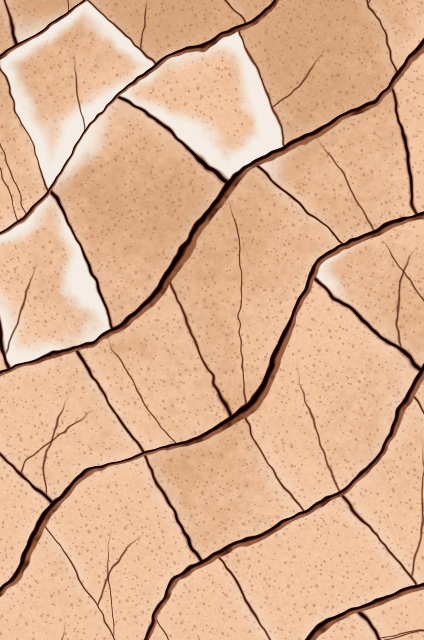
Give the GLSL for this texture, as a WebGL 1 fragment shader.

```glsl
precision highp float;
uniform vec2 u_resolution;

const vec3 SAND = vec3(0.95, 0.77, 0.63);
const vec3 TAN = vec3(0.84, 0.64, 0.48);
const vec3 CHALK = vec3(0.96, 0.93, 0.89);
const vec3 BROWN = vec3(0.60, 0.37, 0.25);
const vec3 UMBER = vec3(0.28, 0.11, 0.05);
const vec3 BLACK = vec3(0.05, 0.0, 0.0);
const float TILT = 0.6;
const float LANE = 0.21;
const float CELL = 0.2;

float hash(vec2 p) {
  return fract(sin(dot(p, vec2(127.1, 311.7))) * 43758.55);
}

float noise(vec2 p) {
  vec2 i = floor(p), f = fract(p);
  f = f * f * (3.0 - 2.0 * f);
  float low = mix(hash(i), hash(i + vec2(1, 0)), f.x);
  float high = mix(hash(i + vec2(0, 1)), hash(i + vec2(1, 1)), f.x);
  return mix(low, high, f.y);
}

vec2 rotate(vec2 p, float angle) {
  float c = cos(angle), s = sin(angle);
  return vec2(c * p.x + s * p.y, c * p.y - s * p.x);
}

float fbm(vec2 p) {
  float sum = 0.0, gain = 0.533;
  for (int i = 0; i < 4; i++) {
    sum += gain * noise(p);
    p = rotate(p, 0.9) * 2.03 + 7.3;
    gain *= 0.5;
  }
  return sum;
}

vec2 wobble(vec2 p, float scale, float amount) {
  return amount * (vec2(noise(p * scale), noise(p * scale + 17.0)) - 0.5);
}

// Coverage of a line of the given half width
float line(float d, float halfWidth, float blur) {
  return 1.0 - smoothstep(halfWidth - blur, halfWidth + blur, abs(d));
}

// Soft round dots, one at most in each square of a grid
float dots(vec2 p, float density) {
  vec2 id = floor(p);
  vec2 center = 0.3 + 0.4 * vec2(hash(id + 3.0), hash(id + 7.0));
  float radius = mix(0.15, 0.3, hash(id + 5.0));
  float d = length((fract(p) - center) * vec2(1.1, 0.9));
  return step(hash(id), density) * (1.0 - smoothstep(0.3 * radius, radius, d));
}

// Tapering, mostly upright hairline inside a plate
float hairline(vec2 local, vec2 plate, float seed, float blur) {
  float present = step(0.55, hash(plate + seed));
  vec2 r = rotate(local, 2.2 * (hash(plate + seed + 3.1) - 0.5) - TILT);
  float reach = mix(-0.02, 0.13, hash(plate + seed + 5.7));
  float taper = 1.0 - smoothstep(reach - 0.07, reach, r.y);
  float offset = 0.06 * (hash(plate + seed + 8.3) - 0.5);
  return present * taper * line(r.x - offset, 0.0012 * taper, blur);
}

void main() {
  vec2 p = gl_FragCoord.xy / u_resolution.y;
  float blur = 0.9 / u_resolution.y;

  // Arching diagonal lanes, divided by wide cracks
  vec2 bent = p + wobble(p, 3.2, 0.11) + wobble(p, 22.0, 0.01) + wobble(p, 75.0, 0.004);
  vec2 q = rotate(bent, TILT);
  q.y += 0.035 * sin(q.x * 12.0 + q.y * 5.0 + 1.0);
  float lane = q.y / LANE + 0.3;
  float row = floor(lane);
  float across = fract(lane) - 0.5;
  float nearest = floor(lane + 0.5);
  float mainGap = (lane - nearest) * LANE;
  float mainWidth = mix(0.0009, 0.006, noise(p * 5.0 + nearest * 9.0));
  mainWidth *= mix(0.65, 1.1, hash(vec2(nearest, 4.0)));

  // Slanted cross cracks divide each lane into plates
  float along = q.x / CELL + hash(vec2(row, 2.0));
  float left = 9.0, right = 9.0;
  vec2 plate = vec2(0.0);
  for (int i = -1; i <= 2; i++) {
    vec2 id = vec2(floor(along) + float(i), row);
    float shift = 0.5 * (hash(id) - 0.5);
    float slant = 0.7 * (hash(id + 31.0) - 0.5);
    float d = (along - id.x - shift - slant * across) * CELL;
    if (d >= 0.0 && d < left) {
      left = d;
      plate = id;
    } else if (d < 0.0) {
      right = min(right, -d);
    }
  }
  float crossGap = min(left, right);
  vec2 crossId = plate + vec2(step(right, left), 0.0);
  float crossWidth = mix(0.0009, 0.0031, hash(crossId + 53.0));
  crossWidth *= mix(0.6, 1.3, noise(p * 14.0));
  float edge = min(abs(mainGap), crossGap);

  // Clay tone, grain and pits
  float tone = 0.5 * fbm(p * 6.0) + 0.22 * hash(plate + 11.0) + 0.32 * p.y;
  tone += 0.22 * (fbm(p * 90.0) - 0.5);
  vec3 color = mix(SAND, TAN, smoothstep(0.4, 0.82, tone));
  color *= 0.975 + 0.05 * noise(rotate(p, 0.5) * 260.0);
  float pits = max(dots(rotate(p, 0.4) * 75.0, 0.4), dots(rotate(p, 1.1) * 110.0, 0.4));
  color = mix(color, BROWN, 0.38 * pits);

  // Pale rims and chalky plate borders
  float rim = 1.0 - smoothstep(0.0, 0.03, edge);
  color = mix(color, CHALK, 0.3 * rim * noise(p * 8.0 + 5.0));
  float chalkArea = 0.42 - 0.95 * length(p - vec2(0.08, 0.8));
  float chalky = smoothstep(0.48, 0.56, 0.6 * hash(plate + 9.0) + chalkArea);
  float border = 1.0 - smoothstep(0.01, 0.05, edge + 0.1 * (fbm(p * 9.0) - 0.5));
  color = mix(color, CHALK, chalky * border);

  // Hairlines, cross cracks, then shaded walls of wide cracks
  vec2 local = vec2(0.5 * (left - right), across * LANE);
  for (int i = 0; i < 2; i++) {
    color = mix(color, UMBER, 0.8 * hairline(local, plate, 20.0 + 13.0 * float(i), blur));
  }
  color = mix(color, BROWN, 0.75 * line(crossGap, crossWidth * 1.5, blur * 1.5));
  color = mix(color, mix(UMBER, BLACK, smoothstep(0.001, 0.003, crossWidth)),
              line(crossGap, crossWidth * 0.8, blur));
  vec3 wall = mix(UMBER, BROWN, smoothstep(0.1, 0.55, fbm(p * 45.0)));
  color = mix(color, wall, line(mainGap + mainWidth * 1.2, mainWidth * 1.5, blur));
  color = mix(color, UMBER, line(mainGap, mainWidth * 0.95, blur));
  color = mix(color, BLACK, line(mainGap - mainWidth * 0.1, mainWidth * 0.6, blur));
  gl_FragColor = vec4(color, 1.0);
}
```
